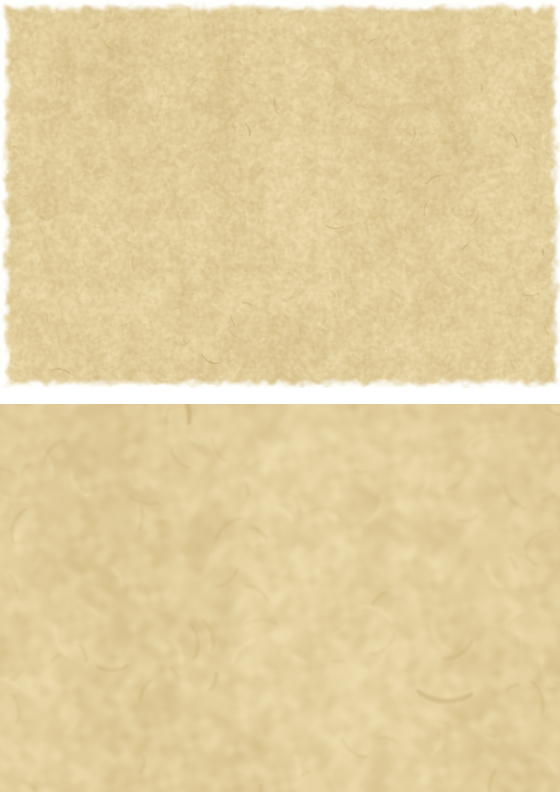
Top: the whole. Bottom: its middle third, enlarged.
This texture is drawn by a Shadertoy shader. Its source:

```glsl
// A sheet of old tan paper on white with a soft, nibbled edge.
// Layered value noise gives grain, mottling and faint vertical streaks;
// hashed cells scatter short fibres, and a noisy box distance cuts the edge.

const vec3 WHITE = vec3(0.995, 0.995, 0.985);
const vec3 PAPER = vec3(0.882, 0.805, 0.610);
const vec3 TONE_STEP = vec3(0.020, 0.024, 0.030);

float hash(vec2 p) {
    vec3 q = fract(vec3(p.xyx) * 0.1031);
    q += dot(q, q.yzx + 33.33);
    return fract((q.x + q.y) * q.z);
}

// Smooth value noise, from -1 to 1
float noise(vec2 p) {
    vec2 cell = floor(p);
    vec2 f = fract(p);
    f = f * f * (3.0 - 2.0 * f);
    float low = mix(hash(cell), hash(cell + vec2(1, 0)), f.x);
    float high = mix(hash(cell + vec2(0, 1)), hash(cell + vec2(1, 1)), f.x);
    return 2.0 * mix(low, high, f.y) - 1.0;
}

// Rotating the lattice hides its axes
vec2 rotate(vec2 p, float angle) {
    float c = cos(angle), s = sin(angle);
    return vec2(c * p.x - s * p.y, s * p.x + c * p.y);
}

float paperTone(vec2 p) {
    float grain = noise(rotate(p, 0.6) * 125.0 + 40.0)
                + 0.75 * noise(rotate(p, 1.1) * 68.0 + 90.0);
    float mottle = 0.55 * noise(rotate(p, 0.4) * 26.0 + 15.0)
                 + 0.40 * noise(p * vec2(15.0, 9.0) + 70.0);
    float streaks = 0.45 * noise(p * vec2(24.0, 3.5) + 31.0)
                  + 0.50 * noise(p * vec2(7.0, 2.5) + 52.0);
    return 1.1 * (grain + mottle + streaks);
}

// One short, slightly bent fibre per cell, if the cell is chosen
float fibres(vec2 p, float cells, float density, float halfWidth, float seed) {
    vec2 q = p * cells;
    float ink = 0.0;
    for (int j = -1; j <= 1; j++)
    for (int i = -1; i <= 1; i++) {
        vec2 id = floor(q) + vec2(i, j);
        vec2 centre = id + vec2(hash(id + seed), hash(id + seed + 17.0));
        float chosen = step(hash(id + seed + 41.0), density);
        float halfLength = mix(0.08, 0.38, hash(id + seed + 63.0));
        vec2 r = rotate(q - centre, 6.2832 * hash(id + seed + 87.0));
        r.y += 0.8 * r.x * r.x;
        r.x -= clamp(r.x, -halfLength, halfLength);
        float line = 1.0 - smoothstep(0.0, halfWidth * cells, length(r));
        ink = max(ink, chosen * line * mix(0.4, 1.0, hash(id + seed + 109.0)));
    }
    return ink;
}

// Signed depth inside the sheet, with rounded bites along the rim
float sheetDepth(vec2 p, vec2 size) {
    vec2 nearSide = p - vec2(0.019, 0.013);
    vec2 farSide = size - vec2(0.013, 0.020) - p;
    vec2 depth = min(nearSide, farSide);
    float bites = 0.0075 * noise(p * 50.0 + 8.0) + 0.0030 * noise(p * 95.0 + 60.0);
    return min(depth.x, depth.y) + bites;
}

void mainImage(out vec4 fragColor, in vec2 fragCoord) {
    vec2 p = fragCoord / iResolution.y;
    vec2 size = vec2(iResolution.x / iResolution.y, 1.0);

    // Paper surface: tone, then dark and pale fibres
    float tone = paperTone(p);
    tone -= 1.6 * fibres(p, 26.0, 0.40, 0.0035, 5.0);
    tone -= 3.5 * fibres(p, 16.0, 0.07, 0.0042, 211.0);
    tone += 1.1 * fibres(p, 24.0, 0.45, 0.0042, 137.0);
    vec3 color = PAPER + TONE_STEP * tone;

    // Blurred edge fading into white
    float cover = smoothstep(-0.012, 0.011, sheetDepth(p, size));
    fragColor = vec4(mix(WHITE, color, cover), 1.0);
}
```
